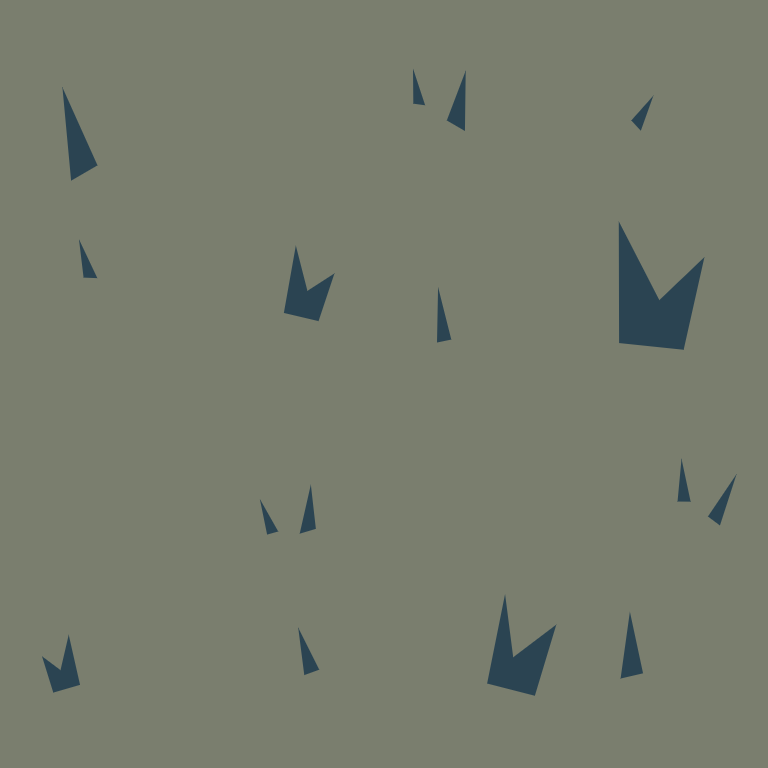
This pattern is drawn by a Shadertoy shader. Its source:

```glsl
// Sparse dark shards, shard pairs and notched crowns scattered on a flat olive ground.

const vec3 GROUND = vec3(0.478, 0.494, 0.431);
const vec3 SHARD  = vec3(0.168, 0.267, 0.322);
const int  GRID   = 4;

// Random value between lo and hi for a given seed and channel
float rand(float seed, float channel, float lo, float hi) {
    float h = fract(sin(seed * 127.1 + channel * 311.7 + 4.3) * 43758.5);
    return mix(lo, hi, h);
}

vec2 rotate(vec2 p, float angle) {
    float c = cos(angle), s = sin(angle);
    return vec2(c * p.x + s * p.y, c * p.y - s * p.x);
}

// Signed distance to a five-cornered polygon; repeated corners are allowed
float sdPolygon(vec2 p, vec2 corner[5]) {
    float d2 = 1e6, side = 1.0;
    for (int i = 0; i < 5; i++) {
        vec2 a = corner[i];
        vec2 edge = corner[(i + 4) % 5] - a;
        vec2 w = p - a;
        vec2 off = w - edge * clamp(dot(w, edge) / max(dot(edge, edge), 1e-9), 0.0, 1.0);
        d2 = min(d2, dot(off, off));
        bvec3 cross3 = bvec3(p.y >= a.y, p.y < a.y + edge.y, edge.x * w.y > edge.y * w.x);
        if (all(cross3) || !any(cross3)) side = -side;
    }
    return side * sqrt(d2);
}

// Slim triangle with a slanted base, leaning by a random angle
float sdShard(vec2 p, float size, float seed) {
    float halfBase = rand(seed, 1.0, 0.12, 0.2);
    float slant = rand(seed, 2.0, -0.08, 0.08);
    vec2 q = rotate(p, rand(seed, 3.0, -0.5, 0.35)) / size;
    vec2 left = vec2(-halfBase, -0.5 - slant);
    vec2 right = vec2(halfBase, -0.5 + slant);
    vec2 tip = vec2(rand(seed, 4.0, -0.1, 0.1), 0.5);
    return size * sdPolygon(q, vec2[5](left, right, tip, tip, tip));
}

// Two uneven spikes rising from a shared base with a notch between
float sdCrown(vec2 p, float size, float seed) {
    float halfBase = rand(seed, 1.0, 0.19, 0.26);
    float lowTip = rand(seed, 2.0, 0.16, 0.3);
    float mirror = rand(seed, 3.0, -1.0, 1.0) < 0.0 ? -1.0 : 1.0;
    vec2 q = rotate(p, rand(seed, 4.0, -0.25, 0.25)) / size;
    q.x *= mirror;
    vec2 left = vec2(-halfBase, -0.5);
    vec2 right = vec2(halfBase, -0.46);
    vec2 highSpike = vec2(rand(seed, 5.0, 0.2, 0.34), 0.5);
    vec2 notch = vec2(rand(seed, 6.0, -0.06, 0.06), rand(seed, 7.0, -0.2, -0.04));
    vec2 lowSpike = vec2(rand(seed, 8.0, -0.46, -0.3), lowTip);
    return size * sdPolygon(q, vec2[5](left, right, highSpike, notch, lowSpike));
}

// Rank picks the kind: 0-3 crowns, 4-6 pairs, 7-12 singles, the rest empty
float sdTuft(vec2 p, int rank, float seed) {
    if (rank < 4) return sdCrown(p, 0.165 * pow(0.75, float(rank)), seed);
    if (rank < 7) {
        vec2 gap = vec2(0.027, rand(seed, 9.0, -0.012, 0.012));
        float a = sdShard(p + gap, rand(seed, 10.0, 0.045, 0.06), seed + 20.0);
        float b = sdShard(p - gap, rand(seed, 11.0, 0.06, 0.075), seed + 40.0);
        return min(a, b);
    }
    if (rank < 13) {
        float t = float(rank - 7) / 5.0;
        return sdShard(p, mix(0.115, 0.045, sqrt(t)), seed);
    }
    return 1.0;
}

// Nearest tuft over a jittered grid of cells
float sdField(vec2 p) {
    float d = 1.0;
    for (int i = 0; i < GRID * GRID; i++) {
        float seed = float(i) + 1.0;
        vec2 cell = vec2(i % GRID, i / GRID);
        vec2 jitter = vec2(rand(seed, 12.0, -0.06, 0.06), rand(seed, 13.0, -0.05, 0.05));
        vec2 center = (cell + 0.5) / float(GRID) + jitter;
        int rank = (7 * i + 3) % (GRID * GRID);
        d = min(d, sdTuft(p - center, rank, seed));
    }
    return d;
}

void mainImage(out vec4 fragColor, in vec2 fragCoord) {
    float scale = min(iResolution.x, iResolution.y);
    vec2 p = (fragCoord - 0.5 * iResolution.xy) / scale + 0.5;

    // Edge coverage over one pixel width
    float coverage = clamp(0.5 - sdField(p) * scale, 0.0, 1.0);
    fragColor = vec4(mix(GROUND, SHARD, coverage), 1.0);
}
```
